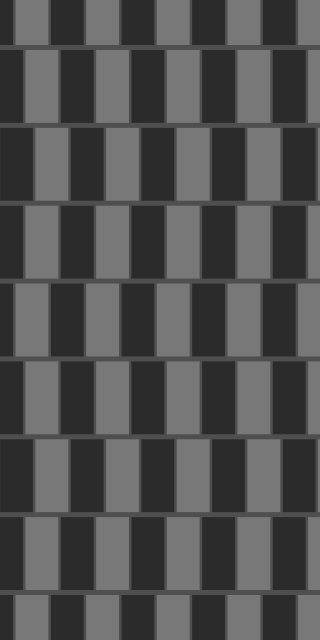
Reproduce this pattern procedurally as a Shadertoy shader.

```glsl
// Cafe wall: staggered rows of dark and light tiles with grey mortar lines.

// Lengths are fractions of the canvas width; shifts are fractions of a tile pair.
#define PAIR_WIDTH   0.2208
#define ROW_HEIGHT   0.2433
#define MORTAR_WIDTH 0.0156
#define JOINT_WIDTH  0.0078
#define PHASE        -0.0625
#define ROW_SHIFT    0.141
#define DARK_TILE    vec3(0.17)
#define LIGHT_TILE   vec3(0.47)
#define MORTAR       vec3(0.31)

// Coverage of a line of the given width, from the distance to its centre.
float lineCoverage(float dist, float width, float pixel) {
    return clamp((0.5 * width - dist) / pixel + 0.5, 0.0, 1.0);
}

void mainImage(out vec4 fragColor, in vec2 fragCoord) {
    float pixel = 1.0 / iResolution.x;
    vec2 p = (fragCoord - 0.5 * iResolution.xy) * pixel;

    // Rows, with one row centred on the canvas
    float rowCoord = p.y / ROW_HEIGHT + 0.5;
    float row = floor(rowCoord);
    float bedDist = (0.5 - abs(fract(rowCoord) - 0.5)) * ROW_HEIGHT;

    // Sideways shift runs 0, 1, 2, 1 and repeats
    float stagger = abs(mod(row + 2.0, 4.0) - 2.0);
    float u = p.x / PAIR_WIDTH - PHASE - ROW_SHIFT * stagger;

    // Signed distance to the nearest tile side, positive in light tiles
    float side = (0.25 - abs(fract(u + 0.25) - 0.5)) * PAIR_WIDTH;
    vec3 color = mix(DARK_TILE, LIGHT_TILE, clamp(side / pixel + 0.5, 0.0, 1.0));

    // Thin upright joints and thicker mortar beds
    float joint = lineCoverage(abs(side), JOINT_WIDTH, pixel);
    float bed = lineCoverage(bedDist, MORTAR_WIDTH, pixel);
    color = mix(color, MORTAR, max(joint, bed));

    fragColor = vec4(color, 1.0);
}
```
